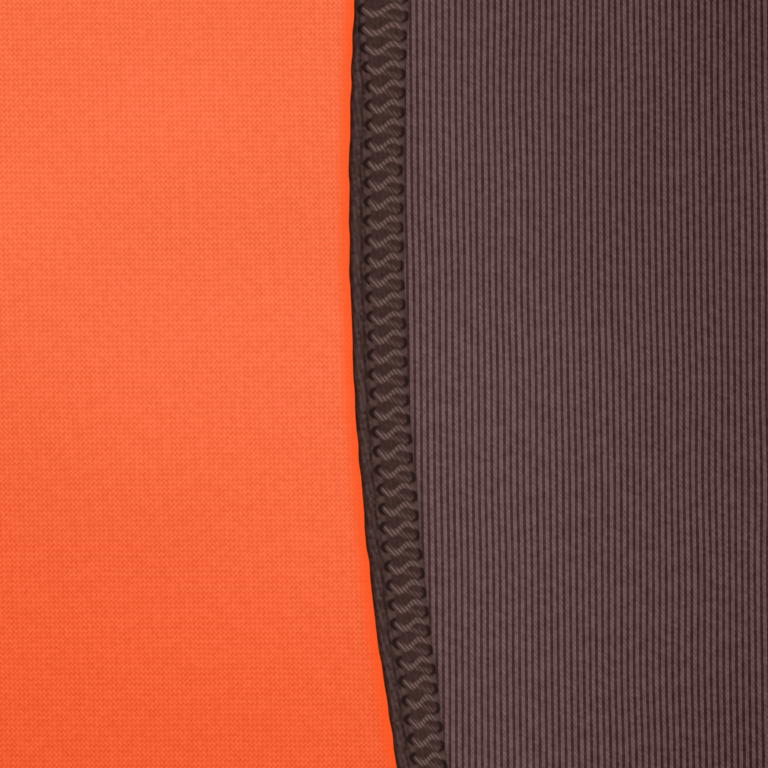
A WebGL 1 fragment shader for this texture:

```glsl
precision highp float;
uniform vec2 u_resolution;

float hash(vec2 p) {
  return fract(sin(dot(p, vec2(127.1, 311.7))) * 43758.5453);
}

float noise(vec2 p) {
  vec2 i = floor(p), f = fract(p);
  f = f * f * (3.0 - 2.0 * f);
  return mix(mix(hash(i), hash(i + vec2(1.0, 0.0)), f.x),
             mix(hash(i + vec2(0.0, 1.0)), hash(i + vec2(1.0, 1.0)), f.x), f.y);
}

float wave(float x) {
  return 0.5 + 0.5 * cos(6.28318 * x);
}

float line(float d, float halfWidth, float blur) {
  return 1.0 - smoothstep(halfWidth - blur, halfWidth + blur, abs(d));
}

// Smooth orange jersey with a faint, fine loop grid
vec3 orangeCloth(vec2 p, float seam) {
  vec3 col = mix(vec3(0.955, 0.37, 0.205), vec3(0.98, 0.435, 0.275),
                 smoothstep(0.0, 0.75, p.y + 0.25 * p.x));
  col += 0.018 * (noise(p * vec2(5.0, 7.0)) - 0.5);
  float row = p.y * 150.0 + 0.3 * noise(p * 30.0);
  float loops = wave(p.x * 165.0 + 0.25 * sin(row * 6.28318) + p.y * 4.0);
  col += vec3(0.025, 0.055, 0.05) * (loops - 0.5);
  col += vec3(0.012, 0.03, 0.03) * (wave(row) - 0.5);
  col += 0.035 * (noise(p * 230.0) - 0.5);
  return mix(col, vec3(1.0, 0.34, 0.13), 0.75 * smoothstep(-0.022, -0.002, seam));
}

// Brown knit: upright ribs of small stacked loops
vec3 brownCloth(vec2 p) {
  float x = p.x * 120.0 + 1.2 * p.y + 0.3 * noise(p * vec2(12.0, 8.0));
  float rib = wave(x);
  float loops = wave(p.y * 150.0 + 0.5 * abs(fract(x) - 0.5) + 0.37 * floor(x));
  float tone = 0.17 + 0.15 * smoothstep(0.0, 0.75, rib);
  tone += 0.045 * (loops - 0.5) * rib + 0.06 * (noise(p * 210.0) - 0.5);
  tone += 0.025 * (noise(p * vec2(6.0, 4.0)) - 0.5);
  tone += 0.025 * (1.0 - smoothstep(0.5, 0.85, p.x)) - 0.02 * smoothstep(0.8, 1.0, p.x);
  return vec3(tone + 0.085, tone - 0.012, tone - 0.014);
}

// Folded hem, two needle rows and the looping threads between them
vec3 seamBand(vec2 p, float seam, float left, float right, float px) {
  float across = (seam - left) / (right - left);
  float step40 = p.y * 40.0;
  float grain = noise(p * 240.0);
  vec3 col = vec3(0.285, 0.205, 0.19) + 0.09 * (grain - 0.5);
  col *= 0.92 + 0.16 * wave(seam * 150.0 + p.y * 25.0);

  // Cover threads
  float inside = smoothstep(-0.12, 0.04, across) * (1.0 - smoothstep(0.96, 1.12, across));
  float bend = 0.24 * sin(across * 6.28318) + 0.12 * noise(vec2(step40 * 0.7, 3.0));
  float strand = abs(fract(step40 + bend) - 0.5);
  float diagonal = abs(fract(step40 + 0.55 * across) - 0.5);
  float twist = 0.8 + 0.4 * wave(across * 7.0 + step40 * 3.0);
  col = mix(col, vec3(0.225, 0.155, 0.145), 0.6 * inside);
  col = mix(col, vec3(0.36, 0.275, 0.255) * twist, 0.6 * inside * line(diagonal, 0.13, 0.1));
  col = mix(col, vec3(0.41, 0.32, 0.30) * twist, 0.8 * inside * line(strand, 0.15, 0.09));

  // Needle holes with short raised stitches
  for (int i = 0; i < 2; i++) {
    float side = float(i);
    float d = seam - mix(left, right, side);
    float t = fract(step40 + 0.35 * side) - 0.5;
    float bow = d + (0.5 - side) * 0.008 * cos(t * 6.28318);
    float hole = line(bow, 0.0032, 0.0012 + px) * line(t, 0.30, 0.14);
    float stitch = line(d, 0.0032, 0.0012 + px) * line(abs(t) - 0.5, 0.15, 0.09);
    col = mix(col, vec3(0.12, 0.07, 0.065), 0.8 * hole);
    col = mix(col, vec3(0.37, 0.28, 0.265), 0.65 * stitch);
  }
  return col;
}

void main() {
  vec2 p = gl_FragCoord.xy / u_resolution;
  float px = 1.0 / u_resolution.x;
  float curve = 0.4545 + 0.115 * (p.y - 0.74) * (p.y - 0.74);
  float seam = p.x - curve - 0.002 * (noise(vec2(p.y * 45.0, 2.0)) - 0.5);
  float left = 0.025 - 0.015 * smoothstep(0.86, 1.0, p.y);
  float right = 0.066 - 0.005 * (1.0 - smoothstep(0.0, 0.2, p.y));

  // Brown cloth shaded beside the raised band
  vec3 brown = brownCloth(p);
  brown *= 1.0 - 0.25 * (1.0 - smoothstep(right, right + 0.014, seam));
  vec3 band = seamBand(p, seam, left, right, px);
  vec3 col = mix(band, brown, smoothstep(right + 0.003, right + 0.007, seam));

  // Dark fold and its rounded ridge
  col *= 1.0 - 0.35 * line(seam - 0.001, 0.003, 0.003);
  col *= 1.0 - 0.25 * line(seam - left * 0.62, 0.0015, 0.002);
  col = mix(orangeCloth(p, seam), col, smoothstep(-px, px, seam));
  gl_FragColor = vec4(clamp(col, 0.0, 1.0), 1.0);
}
```
